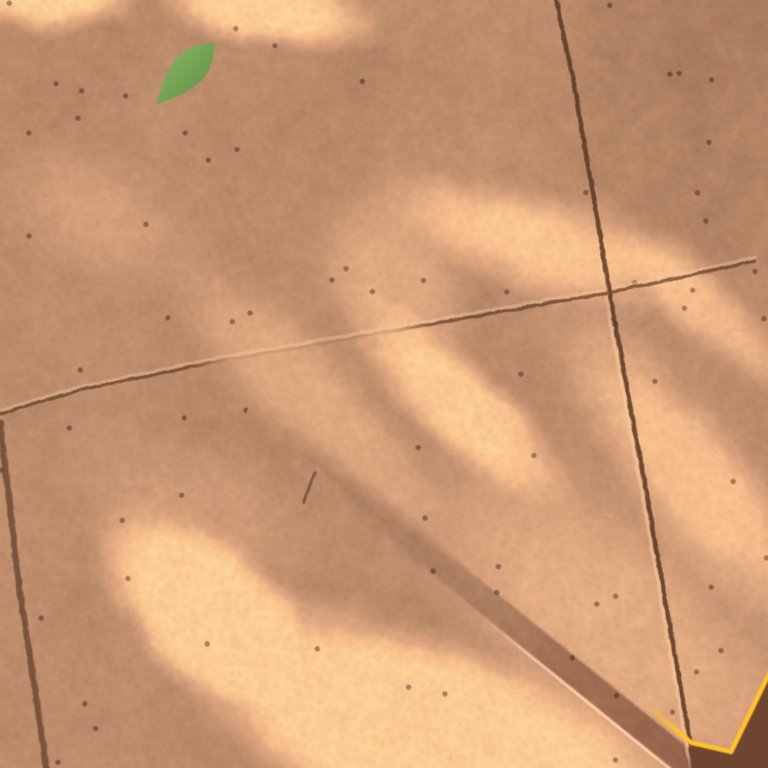
Give the GLSL for this texture, as a Shadertoy shader.

```glsl
// Sun-dappled terracotta paving with cracked joints, a bar shadow and a leaf.
// Soft ellipses add up to a light level that a colour ramp turns into stone;
// cellular noise gives grain and specks, segments give the joints.

vec2 hash2(vec2 c) {
    vec3 h = fract(c.xyx * vec3(0.1031, 0.103, 0.0973));
    h += dot(h, h.yzx + 33.33);
    return fract((h.xx + h.yz) * h.zy);
}

// Cellular noise: distance to the nearest point, random value of its cell
vec2 cells(vec2 p) {
    vec2 best = vec2(9.0, 0.0);
    for (int k = 0; k < 9; k++) {
        vec2 c = floor(p) + vec2(k % 3 - 1, k / 3 - 1);
        float d = length(c + hash2(c) - p);
        if (d < best.x) best = vec2(d, hash2(c + 57.0).x);
    }
    return best;
}

// Layered sines, roughly -1 to 1
float waves(vec2 p) {
    float sum = 0.0, amp = 0.5;
    for (int i = 0; i < 5; i++) {
        sum += amp * sin(p.x + 1.7 * sin(p.y * 0.8)) * cos(p.y + 1.3 * sin(p.x * 0.7));
        p = mat2(1.5, 1.1, -1.1, 1.5) * p + 2.3;
        amp *= 0.65;
    }
    return sum;
}

vec2 turn(vec2 p, float a) {
    return vec2(cos(a) * p.x + sin(a) * p.y, cos(a) * p.y - sin(a) * p.x);
}

// Soft ellipse: centre in xy, radii in zw
float glow(vec2 p, vec4 e, float angle, float soft) {
    return 1.0 - smoothstep(1.0 - soft, 1.0 + soft, length(turn(p - e.xy, angle) / e.zw));
}

float segment(vec2 p, vec2 a, vec2 b) {
    vec2 d = b - a;
    return length(p - a - d * clamp(dot(p - a, d) / dot(d, d), 0.0, 1.0));
}

float bent(vec2 p, vec2 a, vec2 b, vec2 c) {
    return min(segment(p, a, b), segment(p, b, c));
}

float verticalJoint(vec2 p) {
    return min(bent(p, vec2(0.722, 1.01), vec2(0.749, 0.883), vec2(0.792, 0.629)),
               bent(p, vec2(0.792, 0.629), vec2(0.836, 0.39), vec2(0.907, -0.01)));
}

float crossJoint(vec2 p) {
    return min(bent(p, vec2(-0.01, 0.458), vec2(0.104, 0.492), vec2(0.28, 0.529)),
               bent(p, vec2(0.28, 0.529), vec2(0.788, 0.618), vec2(0.983, 0.66)));
}

float stroke(float d, float width, float aa) {
    return 1.0 - smoothstep(width - aa, width + aa, d);
}

vec3 stone(float l) {
    vec3 c = mix(vec3(0.66, 0.47, 0.36), vec3(0.75, 0.56, 0.43), smoothstep(0.0, 0.25, l));
    c = mix(c, vec3(0.86, 0.64, 0.49), smoothstep(0.2, 0.5, l));
    c = mix(c, vec3(0.97, 0.75, 0.55), smoothstep(0.45, 0.75, l));
    return mix(c, vec3(1.0, 0.85, 0.61), smoothstep(0.7, 1.0, l));
}

// Sun patches: ellipses, then angle, softness, strength
const vec4 shape[11] = vec4[](
    vec4(0.07, 1.01, 0.09, 0.045), vec4(0.34, 0.995, 0.12, 0.045), vec4(0.13, 0.72, 0.1, 0.06),
    vec4(0.69, 0.685, 0.17, 0.048), vec4(0.91, 0.605, 0.15, 0.032), vec4(0.51, 0.64, 0.09, 0.065),
    vec4(0.6, 0.475, 0.145, 0.044), vec4(0.4, 0.48, 0.19, 0.055), vec4(0.9, 0.38, 0.21, 0.06),
    vec4(0.8, 0.18, 0.25, 0.11), vec4(0.25, 0.35, 0.13, 0.06));
const vec3 look[11] = vec3[](
    vec3(0, 0.4, 0.85), vec3(-0.2, 0.45, 0.85), vec3(-0.5, 0.7, 0.26), vec3(-0.32, 0.6, 0.72),
    vec3(-0.73, 0.6, 0.55), vec3(-0.9, 0.65, 0.42), vec3(-0.77, 0.5, 0.78), vec3(-0.8, 0.5, 0.42),
    vec3(-0.9, 0.6, 0.65), vec3(-0.7, 0.6, 0.45), vec3(-0.4, 0.7, 0.22));

void mainImage(out vec4 fragColor, in vec2 fragCoord) {
    vec2 p = fragCoord / iResolution.xy;
    float aa = 1.2 / iResolution.y;
    vec2 q = p + 0.009 * vec2(waves(p * 19.0), waves(p * 17.0 + 8.0));

    // Ambient level, dim at the upper right, then the patches and the large pool
    float dark = 0.81 - 0.06 * waves(p * 9.0 + 3.0);
    dark += 0.1 * smoothstep(0.65, 0.95, p.x) * smoothstep(0.6, 0.8, p.y);
    for (int i = 0; i < 11; i++)
        dark *= 1.0 - look[i].z * glow(q, shape[i], look[i].x, look[i].y);
    float pool = max(glow(q, vec4(0.29, 0.185, 0.18, 0.082), -0.75, 0.3),
                     glow(q, vec4(0.58, 0.025, 0.32, 0.12), -0.4, 0.28));
    float light = 1.0 - dark * (1.0 - 0.82 * pool);

    // Bar shadow, blurred at its far end
    vec2 bar = turn(p - vec2(0.57, 0.268), -0.68);
    float blur = mix(0.028, 0.003, smoothstep(-0.25, 0.08, bar.x));
    float shade = stroke(abs(bar.y), 0.017, blur) * smoothstep(-0.36, -0.18, bar.x);
    light = mix(light, 0.06, 0.88 * shade);

    // Mottled grain
    float grain = cells(p * 85.0).x - 0.75 + 0.5 * cells(p * 190.0).y;
    vec3 col = stone(light + 0.05 * waves(p * 60.0)) * (1.0 + 0.045 * grain);
    col *= 1.0 - vec3(0.14, 0.2, 0.22) * shade * smoothstep(0.0, 0.35, bar.x);
    col += 0.16 * stroke(abs(bar.y + 0.019), 0.002, aa) * smoothstep(0.08, 0.2, bar.x);

    // Scattered specks
    vec2 speck = cells(p * 34.0 + 11.0);
    col *= 1.0 - 0.35 * step(0.94, speck.y) * (1.0 - smoothstep(0.06, 0.17, speck.x));

    // Ragged joints with lit rims
    vec2 r = p + 0.0015 * vec2(waves(p * 130.0), waves(p * 110.0 + 4.0));
    float worn = smoothstep(0.24, 0.3, p.x) * (1.0 - smoothstep(0.5, 0.57, p.x));
    float rims = max(stroke(verticalJoint(r + vec2(0.006, 0)), 0.002, aa) * (1.0 - smoothstep(0.55, 0.68, p.y)),
                     0.7 * stroke(crossJoint(r - vec2(0, 0.004)), 0.0025, aa));
    col = mix(col, vec3(0.98, 0.78, 0.61), 0.6 * rims);
    float crack = max(stroke(verticalJoint(r), 0.0028, aa), (0.8 - 0.65 * worn) * stroke(crossJoint(r), 0.0022, aa));
    crack = max(crack, 0.8 * stroke(bent(r, vec2(0, 0.45), vec2(0.026, 0.23), vec2(0.062, -0.01)), 0.004, 0.002));
    crack = max(crack, 0.7 * stroke(segment(r, vec2(0.395, 0.345), vec2(0.41, 0.385)), 0.002, aa));
    col = mix(col, vec3(0.35, 0.22, 0.14), 0.85 * crack);

    // Dark corner with a yellow rim
    float top = max(0.022 + 2.15 * max(p.x - 0.953, 0.0), 0.03 - 0.2 * (p.x - 0.91));
    col = mix(col, vec3(0.43, 0.27, 0.19), smoothstep(-aa, aa, top - p.y) * smoothstep(0.895, 0.903, p.x));
    float rim = min(bent(p, vec2(0.84, 0.083), vec2(0.9, 0.033), vec2(0.952, 0.021)),
                    segment(p, vec2(0.952, 0.021), vec2(1.005, 0.13)));
    col = mix(col, vec3(1.0, 0.76, 0.16), stroke(rim, 0.003, 0.002) * smoothstep(0.83, 0.89, p.x));

    // Leaf: a lens wider at its upper end
    vec2 leaf = turn(p - vec2(0.241, 0.904), 0.82);
    float along = leaf.x / 0.055;
    float edge = abs(leaf.y) - 0.021 * (1.0 - along * along) * (1.0 + 0.35 * along);
    col = mix(col, vec3(0.46, 0.64, 0.33) + 1.5 * leaf.y, stroke(edge, 0.0, aa) * step(abs(along), 1.0));

    fragColor = vec4(clamp(col, 0.0, 1.0), 1.0);
}
```
